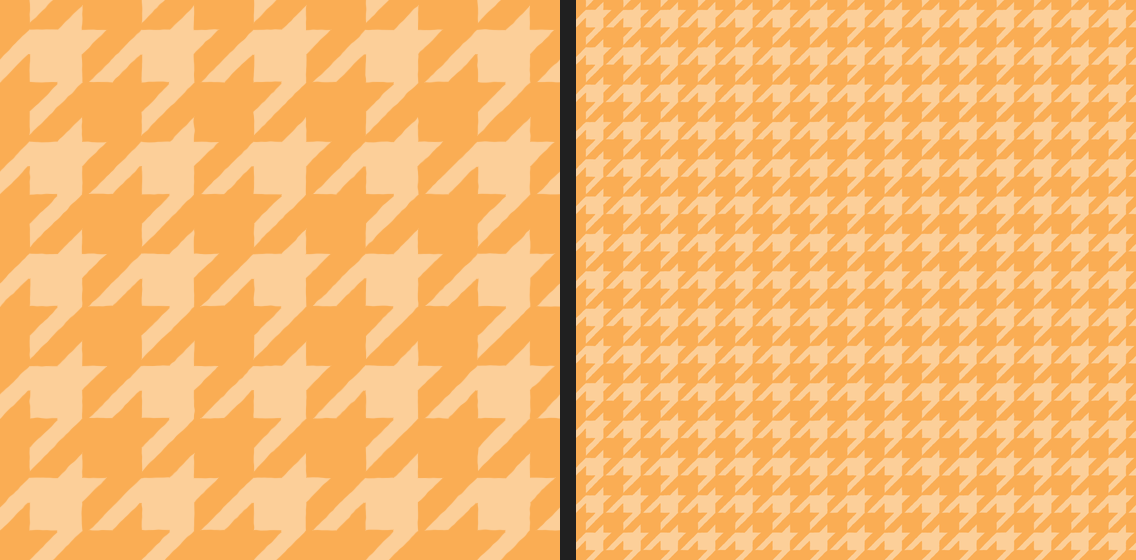
Left: one tile. Right: repeated 3 by 3.
Write a three.js fragment shader that draws this pattern.

```glsl
// Two-tone houndstooth with slightly torn, wobbling edges.
// One tooth is a signed field folded on its diagonal; neighbouring teeth are
// joined by a small loop, and wrapping noise bends the plane to roughen edges.

#define REPEATS 5.0
#define OFFSET vec2(0.267)
#define BODY 0.466
#define STAR 0.218
#define LEG_INNER 0.264
#define LEG_OUTER 0.471
#define NOTCH_TIP 0.245
#define WOBBLE 0.014
#define GRAIN 60.0
#define SOFT 0.007
#define ORANGE vec3(0.98, 0.68, 0.33)
#define CREAM vec3(0.99, 0.81, 0.60)

varying vec2 vUv;

float hash(vec2 p) {
  return fract(sin(dot(p, vec2(127.1, 311.7))) * 43758.5453);
}

// Value noise that wraps after a whole number of cells
float wrapNoise(vec2 uv, float cells, float seed) {
  vec2 p = uv * cells;
  vec2 i = floor(p);
  vec2 f = fract(p);
  f = f * f * (3.0 - 2.0 * f);
  vec2 a = mod(i, cells);
  vec2 b = mod(i + 1.0, cells);
  float low = mix(hash(a + seed), hash(vec2(b.x, a.y) + seed), f.x);
  float high = mix(hash(vec2(a.x, b.y) + seed), hash(b + seed), f.x);
  return mix(low, high, f.y);
}

// Coarse and fine wobble, centred on zero
float wobble(vec2 uv, float seed) {
  return 0.55 * wrapNoise(uv, GRAIN, seed)
       + 0.45 * wrapNoise(uv, GRAIN * 2.0, seed + 17.0) - 0.5;
}

// Negative inside the tooth; p is measured from the body's lower left corner
float tooth(vec2 p) {
  p = p.y > p.x ? p.yx : p;
  float d = p.x - p.y;
  float slant = sqrt(0.5);

  // Body with its long leg, cut by the blunt notch
  float leg = max(max(p.x - BODY, -p.x), (d - LEG_OUTER) * slant);
  float notch = max(max(p.y, p.x - NOTCH_TIP), (d - LEG_INNER) * slant);

  // Pointed star arm, overlapping the body
  float arm = max(max(p.y - BODY, 0.1 - p.y), (d - STAR) * slant);
  return min(max(leg, -notch), arm);
}

void main() {
  vec2 bend = WOBBLE * vec2(wobble(vUv, 3.0), wobble(vUv, 41.0));
  vec2 cell = fract(vUv * REPEATS - OFFSET + bend);

  // Legs reach back into the cell from the next column and row
  float shape = 1.0;
  for (int y = 0; y < 2; y++) {
    for (int x = 0; x < 2; x++) {
      shape = min(shape, tooth(cell - vec2(float(x), float(y))));
    }
  }

  float dark = smoothstep(-SOFT, SOFT, shape);
  gl_FragColor = vec4(mix(CREAM, ORANGE, dark), 1.0);
}
```
